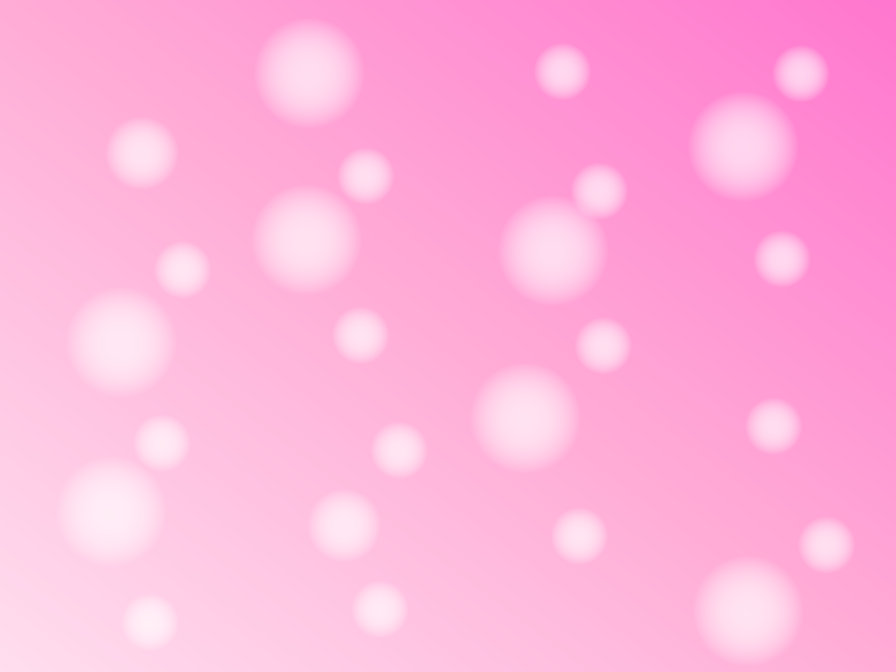
Reproduce this background procedurally as a WebGL 1 fragment shader.

```glsl
precision highp float;
// Soft white bubbles scattered over a diagonal pink gradient.

uniform vec2 u_resolution;

const int BUBBLE_COUNT = 25;
const float LARGE_COUNT = 8.0;
const float MEDIUM_COUNT = 2.0;
const float BUBBLE_OPACITY = 0.64;

float hash(float n) {
    return fract(sin(n * 12.9898 + 4.137) * 43758.5453);
}

// Three-stop blend from the lower left to the upper right.
vec3 pinkGradient(float t) {
    vec3 pale = vec3(1.0, 0.87, 0.935);
    vec3 rose = vec3(1.0, 0.675, 0.84);
    vec3 vivid = vec3(1.0, 0.465, 0.81);
    vec3 lower = mix(pale, rose, clamp(t * 2.0, 0.0, 1.0));
    return mix(lower, vivid, clamp(t * 2.0 - 1.0, 0.0, 1.0));
}

// Evenly spread sequence with a little jitter, in units of canvas height.
vec2 bubbleCenter(float index, float aspect) {
    vec2 spread = fract(vec2(0.31, 0.64) + index * vec2(0.75488, 0.56984));
    vec2 jitter = vec2(hash(index), hash(index + 57.0)) - 0.5;
    return mix(vec2(0.05, 0.04), vec2(0.99, 0.97), spread) * vec2(aspect, 1.0)
        + 0.04 * jitter;
}

// Early points of the sequence lie far apart, so they carry the large bubbles.
float bubbleRadius(float index) {
    if (index < LARGE_COUNT) return 0.083;
    if (index < LARGE_COUNT + MEDIUM_COUNT) return 0.055;
    return 0.043;
}

// Dome that is brightest in the middle and falls ever faster to the rim.
float bubbleAlpha(vec2 p, vec2 center, float radius) {
    float d = min(length(p - center) / radius, 1.0);
    return BUBBLE_OPACITY * (1.0 - pow(d, 2.6));
}

void main() {
    float aspect = u_resolution.x / u_resolution.y;
    vec2 uv = gl_FragCoord.xy / u_resolution;
    vec2 p = uv * vec2(aspect, 1.0);

    vec3 color = pinkGradient(0.5 * (uv.x + uv.y));

    for (int i = 0; i < BUBBLE_COUNT; i++) {
        float index = float(i);
        vec2 center = bubbleCenter(index, aspect);
        color = mix(color, vec3(1.0), bubbleAlpha(p, center, bubbleRadius(index)));
    }

    gl_FragColor = vec4(color, 1.0);
}
```
